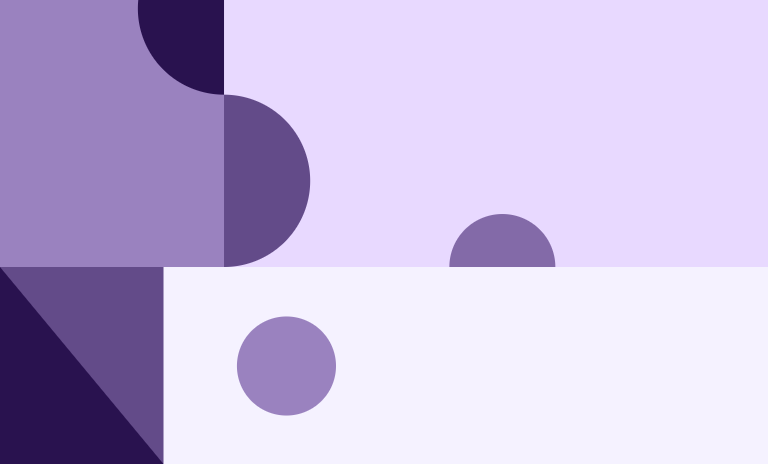
This background is drawn by a Shadertoy shader. Its source:

```glsl
// Flat geometric panels in violet tones: two upper panels carry half discs,
// a lower band holds a diagonally split block and one full disc.
// Each panel is coloured alone, then joined along antialiased straight edges.

#define BAND_TOP    0.2565   // all lengths are fractions of the canvas width
#define UPPER_SPLIT 0.2917
#define BLOCK_WIDTH 0.2129
#define BIG_RADIUS  0.1122
#define DOME_RADIUS 0.0690
#define DOT_RADIUS  0.0645

const vec3 LAVENDER = vec3(0.910, 0.851, 1.000);
const vec3 MIST     = vec3(0.961, 0.949, 1.000);
const vec3 VIOLET   = vec3(0.604, 0.510, 0.749);
const vec3 MAUVE    = vec3(0.514, 0.416, 0.659);
const vec3 PLUM     = vec3(0.388, 0.294, 0.537);
const vec3 INDIGO   = vec3(0.161, 0.071, 0.310);

// Pixel coverage of a signed distance, negative inside.
float coverage(float d) {
    return clamp(0.5 - d * iResolution.x, 0.0, 1.0);
}

float disc(vec2 p, vec2 centre, float radius) {
    return coverage(length(p - centre) - radius);
}

vec3 upperPanels(vec2 p) {
    // The two large discs touch, one above the other, on the split line.
    vec2 plumCentre = vec2(UPPER_SPLIT, BAND_TOP + BIG_RADIUS);
    vec2 indigoCentre = plumCentre + vec2(0.0, 2.0 * BIG_RADIUS);
    vec3 left = mix(VIOLET, INDIGO, disc(p, indigoCentre, BIG_RADIUS));
    vec3 right = mix(LAVENDER, PLUM, disc(p, plumCentre, BIG_RADIUS));

    // Dome resting on the lower band.
    right = mix(right, MAUVE, disc(p, vec2(0.6541, BAND_TOP), DOME_RADIUS));
    return mix(right, left, coverage(p.x - UPPER_SPLIT));
}

vec3 lowerBand(vec2 p) {
    // Block cut from its top left to its bottom right corner.
    vec2 diagonalNormal = normalize(vec2(BAND_TOP, BLOCK_WIDTH));
    float diagonal = dot(p - vec2(BLOCK_WIDTH, 0.0), diagonalNormal);
    vec3 block = mix(PLUM, INDIGO, coverage(diagonal));

    vec3 field = mix(MIST, VIOLET, disc(p, vec2(0.3730, 0.1276), DOT_RADIUS));
    return mix(field, block, coverage(p.x - BLOCK_WIDTH));
}

void mainImage(out vec4 fragColor, in vec2 fragCoord) {
    vec2 p = fragCoord / iResolution.x;
    vec3 color = mix(upperPanels(p), lowerBand(p), coverage(p.y - BAND_TOP));
    fragColor = vec4(color, 1.0);
}
```
